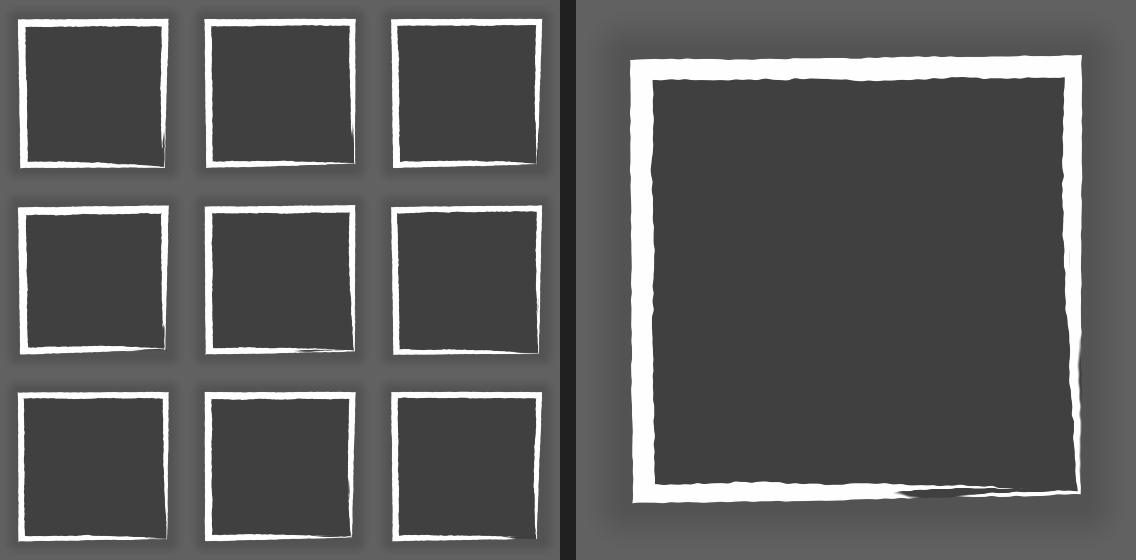
Left, the full canvas; right, a detail of the centre.
This pattern is drawn by a WebGL 1 fragment shader. Its source:

```glsl
precision highp float;
// Grid of square frames painted with a dry brush, each with soft shadow and a frayed lower right corner.

uniform vec2 u_resolution;

const float CELLS = 3.0;                    // frames across and down
const vec2 FRAME_HALF = vec2(0.404, 0.400); // half size, in cells
const vec2 WIDTH_RANGE = vec2(0.031, 0.045);
const float THIN_SIDE = 0.88;               // right and bottom against left and top
const float TIP = 0.10;                     // width left at a frayed end
const float MAX_LEAN = 0.030;               // inward slant of the frayed sides
const float WOBBLE = 0.005;
const float CHIPS = 0.004;
const float BRISTLES = 95.0;                // bristles per cell
const float DRYNESS = 0.58;
const float SHADOW_REACH = 0.09;

const vec3 GUTTER = vec3(0.380);
const vec3 SHADOW = vec3(0.325);
const vec3 PANEL = vec3(0.250);
const vec3 PAINT = vec3(0.995);

float hash(vec2 p) {
  vec3 q = fract(p.xyx * vec3(0.1031, 0.1030, 0.0973));
  q += dot(q, q.yzx + 33.33);
  return fract((q.x + q.y) * q.z);
}

float noise(vec2 p) {
  vec2 i = floor(p);
  vec2 f = fract(p);
  f = f * f * (3.0 - 2.0 * f);
  return mix(mix(hash(i), hash(i + vec2(1.0, 0.0)), f.x),
             mix(hash(i + vec2(0.0, 1.0)), hash(i + vec2(1.0, 1.0)), f.x), f.y);
}

// Coverage of one brush stroke; depth runs inward, t runs along the stroke.
// inset holds the outer edge at both ends, and inside keeps the distance to the frame's edge.
float stroke(float depth, float t, vec2 inset, float width, float dry,
             float seed, float aa, inout float inside) {
  t = clamp(t, 0.0, 1.0);
  float wobble = noise(vec2(t * 8.0, seed)) - 0.5;
  float chips = noise(vec2(t * 55.0, seed + 7.0)) - 0.5;
  depth -= mix(inset.x, inset.y, t) + 0.5 * (WOBBLE * wobble + CHIPS * chips);
  inside = min(inside, depth);

  // The inner edge narrows towards the dry end
  float taper = pow(t, mix(1.5, 3.5, hash(vec2(seed, 3.0))));
  float reach = width * mix(1.0, TIP, dry * taper);
  float innerNoise = noise(vec2(t * 11.0, seed + 13.0)) - 0.5
                   + 0.5 * (noise(vec2(t * 60.0, seed + 19.0)) - 0.5);
  reach += WOBBLE * innerNoise * (1.0 - 0.6 * dry * taper);
  float paint = smoothstep(-aa, aa, reach - depth);

  // Long slits open between the bristles
  float bristle = noise(vec2(depth * BRISTLES, t * 4.5) + seed);
  float gap = DRYNESS * dry * smoothstep(0.35, 1.0, t);
  float soft = min(0.5 * aa * BRISTLES, 0.15);
  return paint * smoothstep(-soft, soft, bristle - gap + soft);
}

void main() {
  vec2 grid = gl_FragCoord.xy / u_resolution * CELLS;
  vec2 id = floor(grid);
  vec2 p = fract(grid) - 0.5;
  float aa = 0.6 * CELLS / min(u_resolution.x, u_resolution.y);

  // Per-frame variation
  float seed = 20.0 + 37.0 * id.x + 131.0 * id.y;
  float width = mix(WIDTH_RANGE.x, WIDTH_RANGE.y, hash(id + 4.0));
  float leftLean = 0.014 * hash(id + 11.0);
  float topLean = 0.012 * hash(id + 23.0);
  float rightLean = MAX_LEAN * hash(id + 37.0);
  float bottomLean = MAX_LEAN * hash(id + 53.0);

  // Strokes run downward and rightward
  vec2 lowDepth = p + FRAME_HALF;
  vec2 highDepth = FRAME_HALF - p;
  float across = lowDepth.x / (2.0 * FRAME_HALF.x);
  float down = highDepth.y / (2.0 * FRAME_HALF.y);
  float inside = 1.0;
  float paint = stroke(lowDepth.x, down, vec2(0.0, leftLean), width, 0.0,
                       seed, aa, inside);
  paint = max(paint, stroke(highDepth.y, across, vec2(topLean, 0.0), width, 0.0,
                            seed + 5.0, aa, inside));
  paint = max(paint, stroke(highDepth.x, down, vec2(0.0, rightLean), width * THIN_SIDE, 1.0,
                            seed + 9.0, aa, inside));
  paint = max(paint, stroke(lowDepth.y, across, vec2(0.0, bottomLean), width * THIN_SIDE, 1.0,
                            seed + 14.0, aa, inside));

  // Shadowed gutter, dark panel, then paint
  float away = length(max(abs(p) - FRAME_HALF, 0.0));
  vec3 color = mix(SHADOW, GUTTER, smoothstep(0.0, SHADOW_REACH, away));
  color = mix(color, mix(PANEL, PAINT, paint), smoothstep(-aa, aa, inside));
  gl_FragColor = vec4(color, 1.0);
}
```
